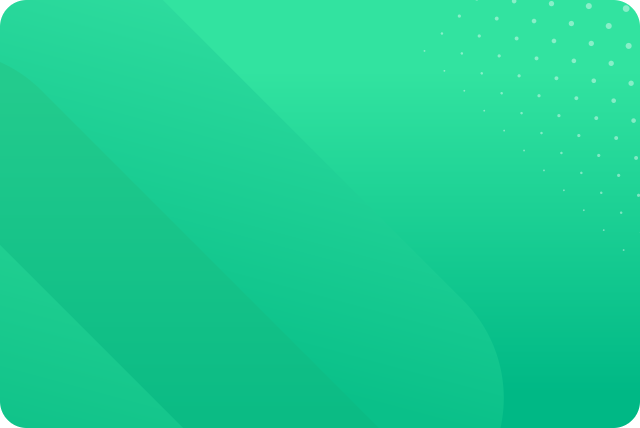
Reproduce this background procedurally as a WebGL 1 fragment shader.

```glsl
precision highp float;
// Green card with overlapping rounded diagonal bands and a corner of shrinking dots.
uniform vec2 u_resolution;

// Lengths are in canvas heights, with the origin at the lower left.
const vec2 ALONG  = vec2(0.70711, -0.70711);  // direction of the bands
const vec2 ACROSS = vec2(0.70711, 0.70711);

const vec3 BASE_TOP     = vec3(0.196, 0.890, 0.627);
const vec3 BASE_BOTTOM  = vec3(0.000, 0.722, 0.522);
const vec3 BAND_TOP     = vec3(0.176, 0.859, 0.616);
const vec3 BAND_BOTTOM  = vec3(0.039, 0.753, 0.537);
const vec3 SHADE_TOP    = vec3(0.137, 0.796, 0.553);
const vec3 SHADE_BOTTOM = vec3(0.043, 0.733, 0.518);
const vec3 WEDGE_TOP    = vec3(0.122, 0.808, 0.565);
const vec3 WEDGE_BOTTOM = vec3(0.067, 0.765, 0.541);
const vec3 PAGE_COLOR   = vec3(1.0);

const vec2  BAND_CENTER  = vec2(0.855, 0.070);
const vec2  SHADE_CENTER = vec2(-0.131, 0.561);
const float BAND_RADIUS  = 0.322;
const float WEDGE_SUM    = 0.428;   // x + y on the wedge's edge
const float BAND_TILT    = 0.27;    // slope of the band's colour gradient

const vec2  DOT_ORIGIN  = vec2(1.463, 0.980);
const vec2  DOT_SPACING = vec2(0.0658, 0.0576);
const vec2  DOT_FIRST   = vec2(-4.0, -7.0);  // first column and row
const float DOT_RADIUS  = 0.0078;
const float DOT_SHRINK  = 0.00083;  // radius lost per row
const float DOT_OPACITY = 0.42;

const float CARD_RADIUS = 0.0625;

// Antialiased coverage of a signed distance.
float coverage(float dist) {
  return clamp(0.5 - dist * u_resolution.y, 0.0, 1.0);
}

// Upper side of a diagonal band whose end is rounded toward endSign * ALONG.
float bandDistance(vec2 p, vec2 center, float endSign) {
  vec2 d = p - center;
  vec2 local = vec2(endSign * dot(d, ALONG), dot(d, ACROSS));
  return length(max(local, 0.0)) - BAND_RADIUS;
}

// Diagonal lattice of dots that grow toward the upper right.
float dotCoverage(vec2 p) {
  vec2 d = p - DOT_ORIGIN;
  vec2 grid = vec2(dot(d, ALONG), dot(d, ACROSS)) / DOT_SPACING;
  vec2 cell = floor(grid + 0.5);
  vec2 inside = step(DOT_FIRST - 0.5, cell);
  float radius = DOT_RADIUS + DOT_SHRINK * min(cell.y, 0.0);
  float dist = length((grid - cell) * DOT_SPACING) - radius;
  return coverage(dist) * inside.x * inside.y;
}

float cardDistance(vec2 p, vec2 size) {
  vec2 q = abs(p - 0.5 * size) - 0.5 * size + CARD_RADIUS;
  return length(max(q, 0.0)) + min(max(q.x, q.y), 0.0) - CARD_RADIUS;
}

void main() {
  vec2 p = gl_FragCoord.xy / u_resolution.y;
  vec2 size = vec2(u_resolution.x / u_resolution.y, 1.0);
  float depth = 1.0 - p.y;
  float tilted = depth - BAND_TILT * p.x;

  // Background gradient and dots
  vec3 color = mix(BASE_TOP, BASE_BOTTOM, clamp((depth - 0.166) / 0.752, 0.0, 1.0));
  color = mix(color, vec3(1.0), DOT_OPACITY * dotCoverage(p));

  // Wide band with its rounded end at the lower right
  vec3 band = mix(BAND_TOP, BAND_BOTTOM, clamp((tilted + 0.098) / 0.811, 0.0, 1.0));
  color = mix(color, band, coverage(bandDistance(p, BAND_CENTER, 1.0)));

  // Darker band with its rounded end at the upper left
  vec3 shade = mix(SHADE_TOP, SHADE_BOTTOM, clamp((depth - 0.195) / 0.781, 0.0, 1.0));
  color = mix(color, shade, coverage(bandDistance(p, SHADE_CENTER, -1.0)));

  // Lighter wedge in the lower left corner
  vec3 wedge = mix(WEDGE_TOP, WEDGE_BOTTOM, clamp((tilted - 0.586) / 0.391, 0.0, 1.0));
  color = mix(color, wedge, coverage((p.x + p.y - WEDGE_SUM) * ACROSS.x));

  // Rounded card corners
  color = mix(PAGE_COLOR, color, coverage(cardDistance(p, size)));
  gl_FragColor = vec4(color, 1.0);
}
```
